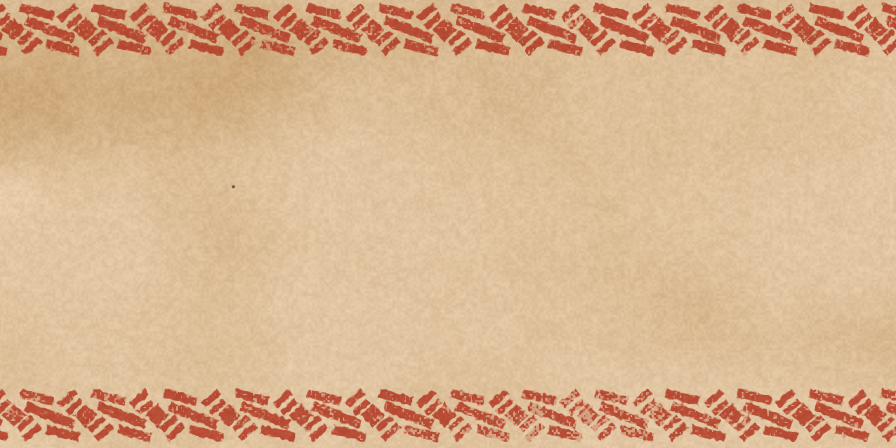
Reproduce this background procedurally as a Shadertoy shader.

```glsl
// Aged parchment with two worn, block-printed red geometric borders.
#define PAPER vec3(0.885, 0.775, 0.635)
#define STAIN vec3(0.77, 0.61, 0.41)
#define INK vec3(0.70, 0.235, 0.15)
#define CELL 0.1602
#define BAND_START 0.031
#define TOP_BAND 0.934
#define BOTTOM_BAND 0.073
#define GRAIN 0.085

float hash(vec2 p) {
    vec3 q = fract(vec3(p.xyx) * 0.1031);
    q += dot(q, q.yzx + 33.33);
    return fract((q.x + q.y) * q.z);
}

float noise(vec2 p) {
    vec2 i = floor(p), f = fract(p);
    f = f * f * (3.0 - 2.0 * f);
    return mix(mix(hash(i), hash(i + vec2(1, 0)), f.x),
               mix(hash(i + vec2(0, 1)), hash(i + vec2(1, 1)), f.x), f.y);
}

float fbm(vec2 p) {
    float sum = 0.0, amplitude = 0.5;
    for (int i = 0; i < 5; i++) {
        sum += amplitude * noise(p);
        p = mat2(1.6, 1.2, -1.2, 1.6) * p + 7.3;
        amplitude *= 0.5;
    }
    return sum;
}

// Signed distance to a square-ended bar from a to b.
float bar(vec2 p, vec2 a, vec2 b, float halfWidth) {
    vec2 axis = normalize(b - a);
    p -= 0.5 * (a + b);
    vec2 local = vec2(dot(p, axis), dot(p, vec2(-axis.y, axis.x)));
    vec2 d = abs(local) - vec2(0.5 * length(b - a), halfWidth);
    return length(max(d, 0.0)) + min(max(d.x, d.y), 0.0);
}

// Half of a motif; the other half is its half-turn.
float halfMotif(vec2 p) {
    float d = bar(p, vec2(-0.41, 0.31), vec2(0.05, 0.195), 0.062);
    d = min(d, bar(p, vec2(0.14, 0.14), vec2(0.36, 0.33), 0.048));
    return min(d, bar(p, vec2(0.24, 0.03), vec2(0.44, 0.20), 0.042));
}

// Repeating border, in cell units, with diamonds on whole x.
float border(vec2 p) {
    p.x = fract(p.x) - 0.5;
    float d = min(halfMotif(p), halfMotif(-p));
    d = min(d, bar(p, vec2(-0.33, 0.13), vec2(0.33, -0.13), 0.068));
    float diamond = (abs(abs(p.x) - 0.5) + abs(p.y) - 0.165) * 0.707;
    return min(d, diamond);
}

// Soft elliptical patch.
float patchAt(vec2 p, vec2 center, vec2 radius) {
    vec2 d = (p - center) / radius;
    return exp(-dot(d, d));
}

void mainImage(out vec4 fragColor, in vec2 fragCoord) {
    vec2 uv = fragCoord / iResolution.y;
    float width = iResolution.x / iResolution.y;
    vec2 pos = vec2(uv.x * 2.0 / width, uv.y);

    // Paper: broad stains, mottling and fibre grain
    float cloud = fbm(pos * 4.0 + 3.0);
    float stain = 0.42 * patchAt(pos, vec2(0.55, 0.83), vec2(0.65, 0.13));
    stain += 0.25 * patchAt(pos, vec2(0.10, 0.74), vec2(0.35, 0.16));
    stain += 0.16 * patchAt(pos, vec2(0.48, 0.51), vec2(0.16, 0.09));
    stain += 0.18 * patchAt(pos, vec2(1.52, 0.31), vec2(0.18, 0.12));
    stain += 0.30 * patchAt(pos, vec2(1.98, 0.24), vec2(0.14, 0.10));
    stain += 0.15 * smoothstep(0.8, 1.0, pos.y);
    stain = stain * (0.4 + 1.2 * cloud) + 0.5 * (cloud - 0.42);
    vec3 color = mix(PAPER, STAIN, clamp(stain, 0.0, 0.8));
    color += 0.025 * patchAt(pos, vec2(0.02, 0.56), vec2(0.12, 0.05));
    float fibre = 0.6 * noise(pos * 190.0) + 0.4 * noise(pos * 85.0 + 19.0);
    color += GRAIN * (fibre - 0.5) * vec3(0.85, 1.0, 1.15);

    // Small dark speck
    float speck = length(pos - vec2(0.521, 0.583));
    color *= 1.0 - 0.5 * smoothstep(0.005, 0.002, speck);

    // Printed borders with rough edges
    float bandY = pos.y > 0.5 ? TOP_BAND : BOTTOM_BAND;
    vec2 p = (pos - vec2(BAND_START, bandY)) / CELL;
    float rough = 0.035 * (noise(pos * 130.0) - 0.5);
    float edge = 1.0 / (CELL * iResolution.y);
    float ink = smoothstep(edge, -edge, border(p) + rough);

    // Wear: pinholes everywhere, heavier on part of the lower border
    float wear = 0.22 + 0.22 * patchAt(pos, vec2(1.28, 0.05), vec2(0.27, 0.12));
    float holes = 0.65 * noise(pos * 210.0 + 41.0) + 0.35 * noise(pos * 45.0);
    ink *= mix(0.25, 0.88, smoothstep(wear - 0.08, wear + 0.18, holes));
    color = mix(color, INK + 0.06 * (fibre - 0.5), ink);

    fragColor = vec4(clamp(color, 0.0, 1.0), 1.0);
}
```
